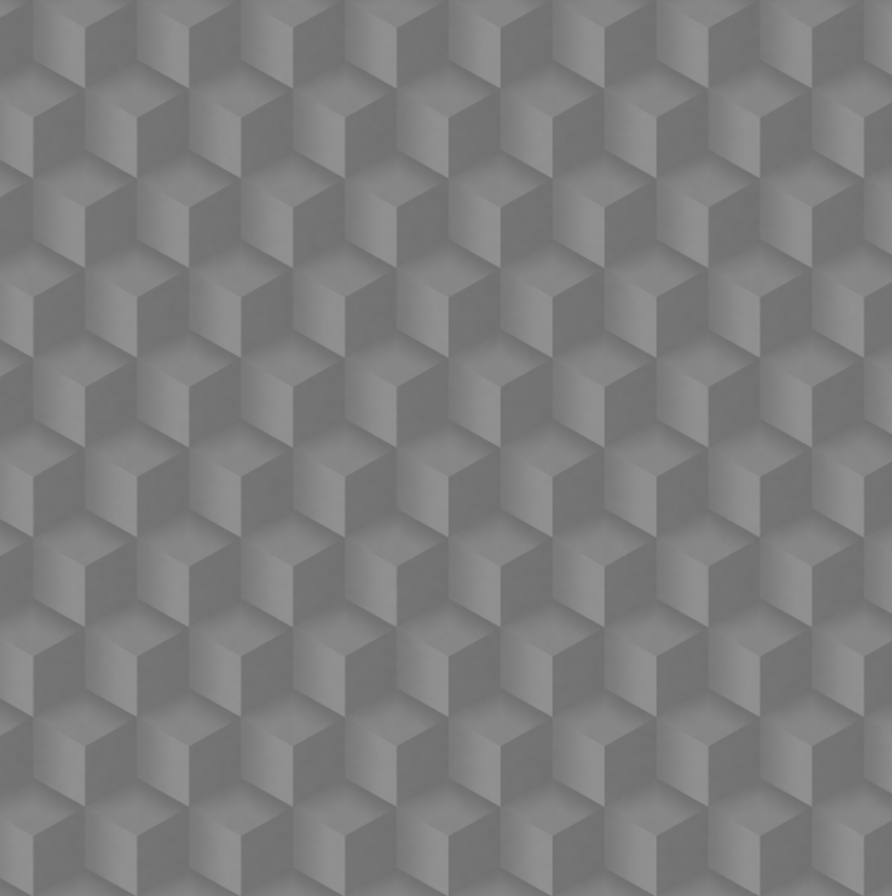
A WebGL 1 fragment shader for this pattern:

```glsl
precision highp float;
// Staggered rows of matte grey cubes with soft shading in the inner corners.

uniform vec2 u_resolution;

const float SLANT = 0.325; // rise of a slanted edge, in row heights

vec2 gradientAt(vec2 cell) {
  float angle = 6.2832 * fract(sin(dot(cell, vec2(127.1, 311.7))) * 4375.85);
  return vec2(cos(angle), sin(angle));
}

float gradientNoise(vec2 p) {
  vec2 i = floor(p);
  vec2 f = p - i;
  vec2 w = f * f * f * (f * (f * 6.0 - 15.0) + 10.0);
  float a = dot(gradientAt(i), f);
  float b = dot(gradientAt(i + vec2(1.0, 0.0)), f - vec2(1.0, 0.0));
  float c = dot(gradientAt(i + vec2(0.0, 1.0)), f - vec2(0.0, 1.0));
  float d = dot(gradientAt(i + vec2(1.0, 1.0)), f - vec2(1.0, 1.0));
  return mix(mix(a, b, w.x), mix(c, d, w.x), w.y);
}

// Horizontal position inside a cube, -0.5 to 0.5; odd rows shift by half.
float columnOffset(float x, float row) {
  return fract(x + 0.5 * mod(row, 2.0)) - 0.5;
}

float cubeShade(vec2 p) {
  // Columns to the right, rows downwards
  vec2 q = vec2((p.x - 0.0951) / 0.1159, (0.901 - p.y) / 0.1002);

  // The peaks of the next row reach up into this one
  float row = floor(q.y);
  float nextX = columnOffset(q.x, row + 1.0);
  if (q.y - row - 1.0 > -SLANT * (1.0 - 2.0 * abs(nextX))) row += 1.0;

  float x = columnOffset(q.x, row);
  float y = q.y - row;
  float rim = SLANT * (1.0 - 2.0 * abs(x));

  // Top face, shaded towards its back edges, more on the right
  if (y < rim) {
    float fromBack = y + rim;
    float light = smoothstep(-0.08, 0.36, fromBack - 0.12 * x + 0.1 * abs(x));
    return mix(0.435, 0.525, light);
  }

  // Left face catches the light, right face lies in shade
  float across = 2.0 * abs(x);
  if (x < 0.0) return mix(0.562, 0.475, smoothstep(0.2, 1.05, across));
  return mix(0.457, 0.446, across);
}

void main() {
  vec2 p = gl_FragCoord.xy / u_resolution.y;

  // Average a small footprint for soft edges
  float footprint = max(1.2 / u_resolution.y, 0.0024);
  float shade = 0.0;
  for (int j = 0; j < 4; j++) {
    for (int i = 0; i < 4; i++) {
      vec2 jitter = (vec2(float(i), float(j)) - 1.5) / 4.0;
      shade += cubeShade(p + jitter * footprint) / 16.0;
    }
  }

  // Faint mottling of the surface
  shade += 0.008 * gradientNoise(p * 70.0) + 0.006 * gradientNoise(p * 190.0);

  gl_FragColor = vec4(vec3(shade), 1.0);
}
```
